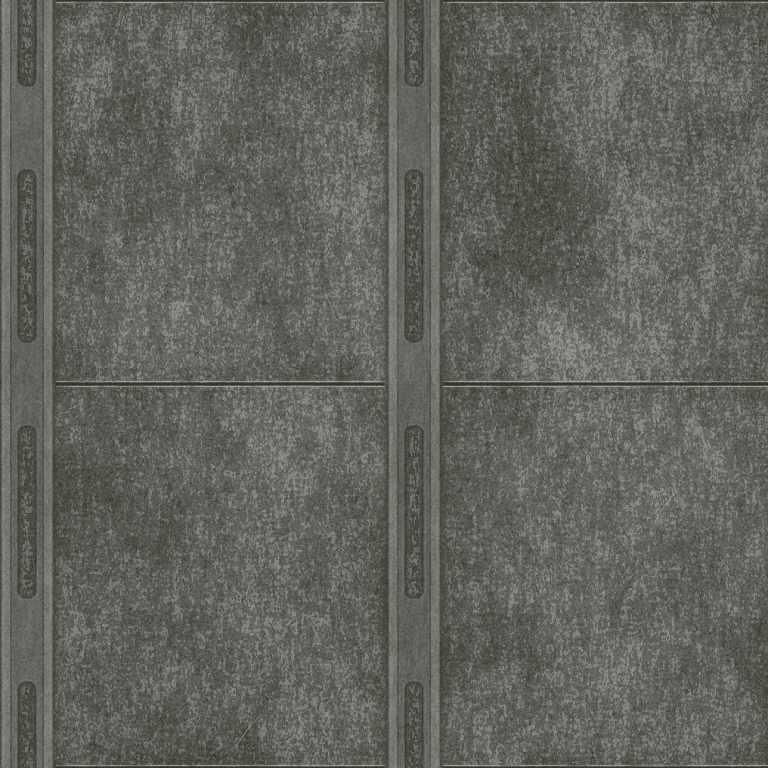
Write a three.js fragment shader that draws this texture.

```glsl
// Worn grey steel panels, two by two, split by slotted vertical rails and riveted seams.
varying vec2 vUv;

const vec3 DARK_STEEL = vec3(0.30, 0.30, 0.272);
const vec3 LIGHT_STEEL = vec3(0.53, 0.53, 0.515);
const vec3 RUST = vec3(0.25, 0.235, 0.18);
const vec3 GAP = vec3(0.21, 0.21, 0.18);
const vec3 BARE_EDGE = vec3(0.66, 0.68, 0.63);

const float SOFT = 0.0007;          // edge smoothing
const float COLUMN_PITCH = 0.504;
const float ROWS = 2.0;
const float STRIP_CENTER = 0.0352;
const float STRIP_HALF = 0.0345;
const float RAIL_OFFSET = 0.0275;
const float RAIL_HALF = 0.0054;
const float SLOT_ROWS = 3.0;
const vec2 SLOT_HALF = vec2(0.0117, 0.112);
const float SLOT_RADIUS = 0.0098;
const float SEAM_GAP = 0.0017;
const float SEAM_EDGE = 0.0035;
const float RIVET_FIRST = 0.0898;
const float RIVET_PITCH = 0.03;
const float RIVET_LAST = 13.0;
const float RIVET_RADIUS = 0.0055;
const float RIVET_INSET = 0.0145;
const int SCRATCHES = 6;

float hash(vec2 p) {
  vec3 q = fract(p.xyx * 0.1031);
  q += dot(q, q.yzx + 33.33);
  return fract((q.x + q.y) * q.z);
}

// Smooth cellular noise: scattered points blend their random values.
float cells(vec2 p) {
  vec2 home = floor(p);
  vec2 sum = vec2(0.0);
  for (int j = -1; j <= 1; j++) {
    for (int i = -1; i <= 1; i++) {
      vec2 id = home + vec2(float(i), float(j));
      vec2 d = id + vec2(hash(id + 7.3), hash(id + 19.7)) - p;
      float weight = exp(-6.0 * dot(d, d));
      sum += weight * vec2(hash(id + 41.1), 1.0);
    }
  }
  return sum.x / sum.y;
}

float band(float d, float halfWidth) {
  return 1.0 - smoothstep(halfWidth - SOFT, halfWidth + SOFT, abs(d));
}

float roundBox(vec2 p, vec2 halfSize, float radius) {
  vec2 q = abs(p) - halfSize + radius;
  return length(max(q, 0.0)) + min(max(q.x, q.y), 0.0) - radius;
}

// Short bent scratches, dealt to the columns in turn.
float scratches(vec2 p) {
  float mask = 0.0;
  for (int i = 0; i < SCRATCHES; i++) {
    vec2 id = vec2(float(i), 5.0);
    float angle = mix(0.0, 1.0, hash(id + 3.0));
    float len = mix(0.04, 0.08, hash(id + 11.0));
    vec2 dir = vec2(cos(angle), sin(angle));
    float startX = mod(id.x, 2.0) * COLUMN_PITCH + mix(0.1, 0.4, hash(id + 23.0));
    vec2 q = p - vec2(startX, hash(id + 37.0));
    float along = dot(q, dir);
    float across = dot(q, vec2(-dir.y, dir.x)) - 3.0 * along * (len - along);
    float ends = smoothstep(0.0, 0.01, along) * smoothstep(0.0, 0.01, len - along);
    mask = max(mask, ends * band(across, 0.0006) * mix(0.2, 0.9, hash(id + 53.0)));
  }
  return mask;
}

void main() {
  float column = floor(vUv.x / COLUMN_PITCH);
  float x = vUv.x - column * COLUMN_PITCH;
  float fromStrip = abs(x - STRIP_CENTER);
  float seamY = (fract(vUv.y * ROWS + 0.5) - 0.5) / ROWS;
  vec2 panel = vec2(column, floor(vUv.y * ROWS));

  // Wear layers: broad clouds, fine streaks, weave, grain and lacy cracks
  vec2 shifted = vUv + panel * 0.13;
  float cloud = 0.45 * cells(shifted * vec2(5.0, 4.0) + 2.0)
              + 0.3 * cells(shifted * vec2(13.0, 11.0)) + 0.25 * cells(vUv * vec2(48.0, 30.0));
  float streak = cells(vUv * vec2(240.0, 56.0));
  float weave = cells(vUv * vec2(90.0, 340.0));
  float grain = cells(vUv * vec2(520.0, 330.0));
  float speck = cells(vUv * 700.0 + 31.0);
  float lace = 1.0 - smoothstep(0.0, 0.07, abs(cells(vUv * vec2(170.0, 100.0) + 60.0) - 0.5));
  float wear = 0.3 * streak + 0.2 * weave + 0.5 * grain;
  float flecks = smoothstep(0.55, 0.66, wear + 0.3 * (cloud - 0.5));

  // Panel face, darkened along its sides and seams
  float side = min(x - STRIP_CENTER - STRIP_HALF, COLUMN_PITCH - x);
  float edge = max(min(side, abs(seamY)), 0.0);
  float tone = 0.42 + 0.85 * (cloud - 0.5) + 0.75 * (wear - 0.5) + 0.45 * (speck - 0.5);
  tone += 0.11 * cos(6.2832 * (vUv.y - 0.55 + 0.2 * column));
  tone += 0.28 * flecks - 0.16 * lace * (1.0 - flecks) - 0.18 * exp(-edge / 0.025);
  vec3 color = mix(DARK_STEEL, LIGHT_STEEL, tone);
  float grime = exp(-max(side, 0.0) / 0.006);
  color = mix(color, RUST, grime * (0.4 + 0.4 * streak));

  // Faint rivets on both sides of each seam
  float rivet = clamp(floor((x - RIVET_FIRST) / RIVET_PITCH + 0.5), 0.0, RIVET_LAST);
  vec2 rivetPos = vec2(RIVET_FIRST + rivet * RIVET_PITCH, RIVET_INSET);
  float rivetEdge = length(vec2(x, abs(seamY)) - rivetPos) - RIVET_RADIUS;
  float rivetWear = 0.2 + 0.25 * hash(vec2(rivet, 9.0) + panel);
  color = mix(color, GAP, rivetWear * band(rivetEdge, 0.0008));
  color = mix(color, BARE_EDGE, 0.7 * scratches(vUv));

  // Seam: dark gap between two chipped bright edges
  float inside = smoothstep(0.002, 0.004, side);
  float chips = smoothstep(0.2, 0.6, cells(vec2(vUv.x * 45.0, floor(vUv.y * ROWS) * 9.0)));
  color = mix(color, GAP, inside * band(seamY, SEAM_GAP));
  color = mix(color, BARE_EDGE, inside * (0.4 + 0.5 * chips) * band(abs(seamY) - SEAM_EDGE, 0.0007));

  // Strip: plate between two raised rails
  float rail = band(fromStrip - RAIL_OFFSET, RAIL_HALF);
  float stripTone = 0.42 + 0.31 * rail + 0.3 * (cloud - 0.5) + 0.25 * (grain - 0.5);
  stripTone += 0.3 * (speck - 0.5) + 0.2 * (streak - 0.5);
  stripTone += 0.12 * band(fromStrip - RAIL_OFFSET - 0.003, 0.001);
  stripTone -= 0.28 * band(fromStrip - RAIL_OFFSET + RAIL_HALF + 0.001, 0.001);
  stripTone -= 0.4 * band(fromStrip - STRIP_HALF, 0.0012);

  // Recessed slots with worn middles
  float slotY = (fract(vUv.y * SLOT_ROWS + 0.5) - 0.5) / SLOT_ROWS;
  float slot = roundBox(vec2(fromStrip, slotY), SLOT_HALF, SLOT_RADIUS);
  float slotWear = smoothstep(0.5, 0.62, wear) * smoothstep(-0.002, -0.008, slot);
  float slotTone = 0.0 + 0.4 * (wear - 0.5) + 0.5 * slotWear + 0.35 * (speck - 0.5);
  stripTone = mix(stripTone, slotTone, 1.0 - smoothstep(-SOFT, SOFT, slot));
  stripTone -= 0.25 * band(slot, 0.0012);
  stripTone += 0.1 * band(slot - 0.0026, 0.0008);

  vec3 stripColor = mix(DARK_STEEL, LIGHT_STEEL, stripTone);
  color = mix(color, stripColor, band(fromStrip, STRIP_HALF));
  gl_FragColor = vec4(color, 1.0);
}
```
